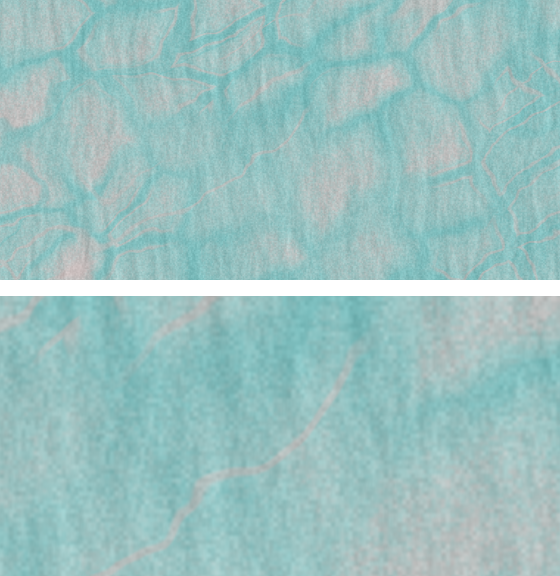
Top, the full canvas; bottom, a detail of the centre.
A Shadertoy shader for this texture:

```glsl
// Weathered teal plaster with blush patches, diagonal veins, vertical ripples and fine grain.

const vec3 TEAL  = vec3(0.485, 0.735, 0.735);
const vec3 MIST  = vec3(0.610, 0.762, 0.757);
const vec3 BLUSH = vec3(0.755, 0.745, 0.742);
const vec3 VEIN_TEAL = vec3(0.465, 0.735, 0.735);
const vec3 VEIN_PINK = vec3(0.800, 0.725, 0.720);

float hash(vec2 p) {
    vec3 q = fract(p.xyx * 0.1031);
    q += dot(q, q.yzx + 33.33);
    return fract((q.x + q.y) * q.z);
}

vec2 hash2(vec2 p) {
    return vec2(hash(p), hash(p + 57.3));
}

float noise(vec2 p) {
    vec2 i = floor(p), f = fract(p);
    f = f * f * (3.0 - 2.0 * f);
    float low  = mix(hash(i), hash(i + vec2(1, 0)), f.x);
    float high = mix(hash(i + vec2(0, 1)), hash(i + vec2(1, 1)), f.x);
    return mix(low, high, f.y);
}

float fbm(vec2 p) {
    float sum = 0.0, amp = 0.5;
    for (int i = 0; i < 4; i++) {
        sum += amp * noise(p);
        p = p * 2.03 + 17.7;
        amp *= 0.5;
    }
    return sum / 0.9375;
}

vec2 rotate(vec2 p, float angle) {
    float c = cos(angle), s = sin(angle);
    return vec2(c * p.x + s * p.y, c * p.y - s * p.x);
}

// Cellular pattern: x = distance to the border, y = cell value, zw = offset from the centre
vec4 cells(vec2 p) {
    vec2 home = floor(p), nearest = vec2(0), nearestId = vec2(0);
    float best = 9.0, border = 9.0;
    for (int y = -1; y <= 1; y++)
    for (int x = -1; x <= 1; x++) {
        vec2 id = home + vec2(x, y);
        vec2 d = id + 0.1 + 0.8 * hash2(id) - p;
        if (dot(d, d) < best) { best = dot(d, d); nearest = d; nearestId = id; }
    }
    for (int y = -2; y <= 2; y++)
    for (int x = -2; x <= 2; x++) {
        vec2 id = nearestId + vec2(x, y);
        vec2 d = id + 0.1 + 0.8 * hash2(id) - p;
        vec2 gap = d - nearest;
        if (dot(gap, gap) > 1e-4)
            border = min(border, dot(0.5 * (d + nearest), normalize(gap)));
    }
    return vec4(border, hash(nearestId + 9.1), -nearest);
}

// Soft line of the given half width around value = level
float line(float value, float level, float width) {
    return 1.0 - smoothstep(0.25 * width, width, abs(value - level));
}

// Slope of vertical folds, lit from the side
float ripples(vec2 p, vec2 scale) {
    vec2 q = p * scale + vec2(1.6 * noise(p * 5.0), 0.0);
    return fbm(q + vec2(0.35, 0.12)) - fbm(q);
}

void mainImage(out vec4 fragColor, in vec2 fragCoord) {
    vec2 uv = fragCoord / iResolution.y;

    // Bent diagonal coordinates
    vec2 bend = vec2(fbm(uv * 3.0), fbm(uv * 3.0 + 41.0)) - 0.5;
    vec2 fray = vec2(noise(uv * 38.0), noise(uv * 38.0 + 23.0)) - 0.5;
    vec2 slant = rotate(uv + 0.24 * bend + 0.008 * fray, 0.52);

    // Patches, firm on one side and fading on the other
    vec4 cell = cells(slant * vec2(3.0, 4.7) + 3.0);
    float patchMask = smoothstep(0.02, 0.30, cell.x) * mix(0.25, 1.0, cell.y);
    patchMask *= clamp(0.85 - 0.6 * cell.w + 0.3 * cell.z, 0.3, 1.3);
    float cloud = fbm(uv * 2.6 + 11.0) - 0.5;
    float tone = 0.25 + 0.62 * patchMask + 0.75 * cloud;

    // Fibres and grain shift the tone
    float fibre = fbm(uv * vec2(34.0, 7.0) + 5.0) - 0.5;
    float grain = noise(uv * 175.0) + 0.6 * noise(uv * 90.0 + 31.0) - 0.8;
    tone += 0.28 * fibre + 0.20 * grain;
    vec3 color = mix(TEAL, MIST, smoothstep(-0.1, 0.55, tone));
    color = mix(color, BLUSH, smoothstep(0.40, 1.02, tone));

    // Veins along cell borders and along the drift
    float drift = noise(slant * vec2(1.3, 4.2) + 7.0);
    float presence = smoothstep(0.38, 0.62, noise(uv * 3.7 + 19.0));
    float tealVein = max(line(cell.x, 0.0, 0.085) * presence, 0.8 * line(drift, 0.42, 0.025));
    float pinkVein = max(line(cell.x, 0.11, 0.035) * smoothstep(0.52, 0.72, noise(uv * 4.3 + 67.0)),
                         line(drift, 0.62, 0.018) * smoothstep(0.45, 0.7, noise(uv * 3.1 + 83.0)));
    color = mix(color, VEIN_TEAL, 0.60 * tealVein);
    color = mix(color, VEIN_PINK, 0.50 * pinkVein);

    // Relief of the surface
    float relief = 0.13 * ripples(uv, vec2(24.0, 4.5)) + 0.08 * ripples(uv + 3.0, vec2(60.0, 22.0));
    float speckle = noise(uv * 190.0 + 71.0) - 0.5;
    color += relief + 0.065 * speckle;

    fragColor = vec4(clamp(color, 0.0, 1.0), 1.0);
}
```
